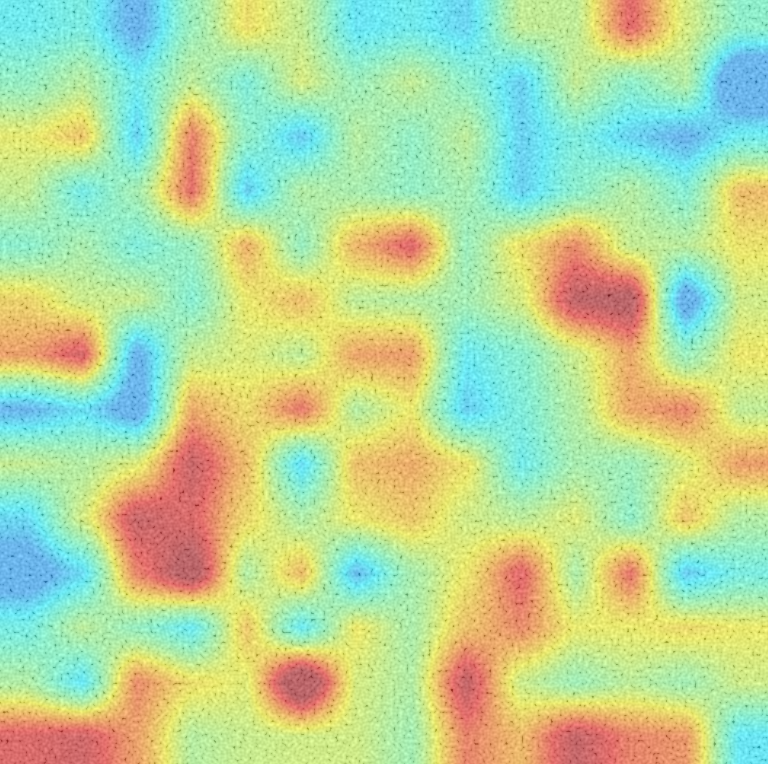
Give the GLSL for this texture, as a Shadertoy shader.

```glsl
// Pale heat map: random levels on a square lattice, blended almost linearly,
// cooler at the top and warmer below, coloured by a blue-to-red ramp.
// Fine grey grain with sparse dark specks lies over the colours.

#define CELLS 14.0        // lattice nodes across the canvas
#define CLUSTER_FREQ 5.0  // frequency of the broad warm and cool areas
#define CLUSTER_GAIN 2.9
#define NODE_GAIN 2.25    // independent variation of single nodes
#define TILT 1.15         // warming from top to bottom
#define ROUNDING 0.4      // 0 = linear blend, 1 = smooth blend
#define LEVEL_BIAS 1.85   // shifts the shares of the ramp colours
#define LEVEL_STEP 0.575  // level difference between ramp colours
#define GRAIN_FREQ 240.0
#define GRAIN_GAIN 0.11
#define SPECK_GAIN 0.30

float hash(vec2 cell, uint seed) {
    uvec2 q = uvec2(ivec2(cell) + 4096);
    uint h = q.x * 1597334673u ^ q.y * 3812015801u ^ seed * 2654435769u;
    h = (h ^ (h >> 16)) * 2146121005u;
    h = (h ^ (h >> 15)) * 2221713035u;
    return float((h ^ (h >> 16)) >> 8) / 16777216.0;
}

float cornerSlope(vec2 cell, vec2 offset, uint seed) {
    float angle = 6.28318 * hash(cell, seed);
    return dot(vec2(cos(angle), sin(angle)), offset);
}

float gradientNoise(vec2 p, uint seed) {
    vec2 i = floor(p), f = p - i;
    vec2 u = f * f * f * (f * (f * 6.0 - 15.0) + 10.0);
    vec2 e = vec2(0.0, 1.0);
    float low = mix(cornerSlope(i, f, seed),
                    cornerSlope(i + e.yx, f - e.yx, seed), u.x);
    float high = mix(cornerSlope(i + e, f - e, seed),
                     cornerSlope(i + e.yy, f - e.yy, seed), u.x);
    return mix(low, high, u.y);
}

// Heat level of one lattice node
float nodeLevel(vec2 node) {
    vec2 p = (node + 0.5) / CELLS;
    float single = hash(node, 11u) + hash(node, 23u) - 1.0;
    float cluster = gradientNoise(p * CLUSTER_FREQ + 0.37, 5u);
    return NODE_GAIN * single + CLUSTER_GAIN * cluster + TILT * (0.5 - p.y);
}

// Blend of the four nodes around a point, held flat at the border
float heatLevel(vec2 uv) {
    vec2 p = clamp(uv * CELLS - 0.5, 0.0, CELLS - 1.0);
    vec2 i = floor(p), f = p - i;
    vec2 u = mix(f, f * f * (3.0 - 2.0 * f), ROUNDING);
    vec2 e = vec2(0.0, 1.0);
    return mix(mix(nodeLevel(i), nodeLevel(i + e.yx), u.x),
               mix(nodeLevel(i + e), nodeLevel(i + e.yy), u.x), u.y);
}

vec3 heatColour(float level) {
    vec3 ramp[8] = vec3[8](
        vec3(0.42, 0.71, 0.92),  // blue
        vec3(0.42, 0.91, 0.95),  // cyan
        vec3(0.56, 0.93, 0.79),  // teal
        vec3(0.71, 0.92, 0.63),  // green
        vec3(0.91, 0.91, 0.43),  // yellow
        vec3(0.92, 0.69, 0.42),  // orange
        vec3(0.89, 0.43, 0.42),  // red
        vec3(0.69, 0.39, 0.41)); // dark red
    float t = clamp((level + LEVEL_BIAS) / LEVEL_STEP, 0.0, 7.0);
    // The red end of the ramp is stretched, so dark red stays rare
    t = t > 6.0 ? 6.0 + (t - 6.0) * 0.8 : t;
    int k = min(int(t), 6);
    return mix(ramp[k], ramp[k + 1], t - float(k));
}

void mainImage(out vec4 fragColor, in vec2 fragCoord) {
    vec2 uv = fragCoord / iResolution.xy;
    vec3 colour = heatColour(heatLevel(uv));

    // Grey grain: two fine octaves, and specks from the lowest dips
    float fine = gradientNoise(uv * GRAIN_FREQ + 0.21, 31u);
    float soft = gradientNoise(uv * GRAIN_FREQ * 0.55 + 0.63, 47u);
    float specks = smoothstep(0.32, 0.75, -fine - 0.4 * soft);
    colour += GRAIN_GAIN * (fine + 0.6 * soft) - SPECK_GAIN * specks * 0.6;

    fragColor = vec4(clamp(colour, 0.0, 1.0), 1.0);
}
```
